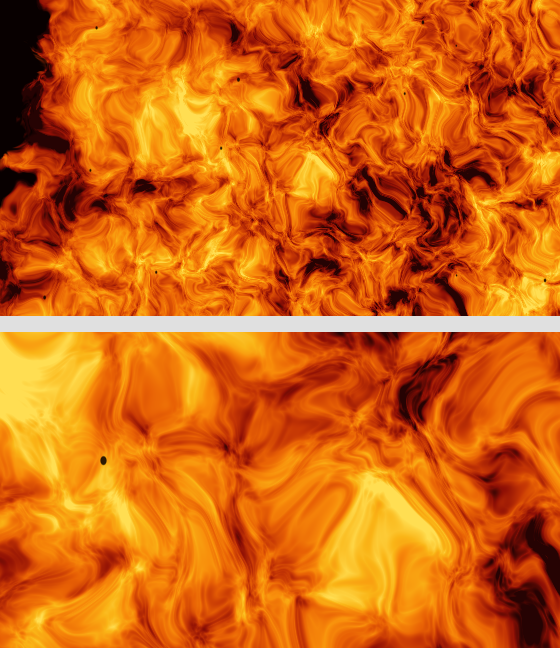
Top: the whole. Bottom: its middle third, enlarged.
Reproduce this texture procedurally as a Shadertoy shader.

```glsl
const vec3 NIGHT = vec3(0.03, 0.0, 0.0);
const vec3 FLAME[7] = vec3[7](
    vec3(0.15, 0.01, 0.01), vec3(0.56, 0.06, 0.02), vec3(0.77, 0.21, 0.02),
    vec3(0.91, 0.38, 0.02), vec3(0.97, 0.54, 0.04), vec3(0.98, 0.71, 0.09),
    vec3(1.00, 0.87, 0.32));
const mat2 OCTAVE = mat2(1.6, 1.2, -1.2, 1.6);

float hash(vec2 p) {
    vec3 q = fract(vec3(p.xyx) * 0.1031);
    q += dot(q, q.yzx + 33.33);
    return fract((q.x + q.y) * q.z);
}

float corner(vec2 cell, vec2 offset) {
    float angle = 6.28318 * hash(cell);
    return dot(vec2(cos(angle), sin(angle)), offset);
}

// Gradient noise scaled to unit deviation
float noise(vec2 p) {
    vec2 i = floor(p), f = fract(p), e = vec2(1.0, 0.0);
    vec2 w = f * f * f * (f * (f * 6.0 - 15.0) + 10.0);
    float low = mix(corner(i, f), corner(i + e, f - e), w.x);
    float high = mix(corner(i + e.yx, f - e.yx), corner(i + 1.0, f - 1.0), w.x);
    return mix(low, high, w.y) / 0.216;
}

float fbm(vec2 p, int octaves, float gain) {
    float sum = 0.0, power = 0.0, amp = 1.0;
    for (int i = 0; i < octaves; i++) {
        sum += amp * noise(p);
        power += amp * amp;
        amp *= gain;
        p = OCTAVE * p + 17.3;
    }
    return sum / sqrt(power);
}

// Thin bright creases around dark cells
float filaments(vec2 p, int octaves, float gain) {
    float sum = 0.0, power = 0.0, amp = 1.0;
    for (int i = 0; i < octaves; i++) {
        sum += amp * (1.0 - abs(noise(p)) / 0.79);
        power += amp * amp;
        amp *= gain;
        p = OCTAVE * p + 31.7;
    }
    return sum / (0.76 * sqrt(power));
}

vec2 warp(vec2 p, float scale, float amount) {
    return p + amount * vec2(fbm(p * scale, 2, 0.5), fbm(p * scale + 53.0, 2, 0.5));
}

// Soft elongated region from a to b
float band(vec2 p, vec2 a, vec2 b, float width) {
    vec2 ab = b - a;
    float t = clamp(dot(p - a, ab) / dot(ab, ab), 0.0, 1.0);
    float d = length(p - a - ab * t) / width;
    return exp(-d * d);
}

float regionHeat(vec2 p) {
    float heat = 0.08;
    // Bright billows
    heat += 0.65 * band(p, vec2(0.62, 0.12), vec2(0.75, 0.60), 0.22);
    heat += 0.40 * band(p, vec2(0.30, 0.85), vec2(0.60, 0.75), 0.20);
    heat += 0.70 * band(p, vec2(1.10, 0.86), vec2(1.24, 0.95), 0.10);
    heat += 0.45 * band(p, vec2(1.72, 0.10), vec2(1.72, 0.55), 0.12);
    // Sooty hollows
    heat -= 1.15 * band(p, vec2(0.93, 0.27), vec2(1.46, 0.46), 0.10);
    heat -= 1.60 * band(p, vec2(0.92, 0.84), vec2(0.95, 0.73), 0.07);
    heat -= 1.15 * band(p, vec2(1.30, 0.86), vec2(1.56, 0.79), 0.09);
    heat -= 1.50 * band(p, vec2(1.18, 0.04), vec2(1.32, 0.07), 0.06);
    heat -= 0.85 * band(p, vec2(0.14, 0.32), vec2(0.52, 0.41), 0.08);
    heat -= 0.90 * band(p, vec2(0.13, 0.60), vec2(0.24, 0.46), 0.06);
    heat -= 1.20 * band(p, vec2(0.00, 0.02), vec2(0.04, 0.27), 0.09);
    return heat;
}

// Signed distance from the dark gap on the left, positive inside the fire
float fireEdge(vec2 p) {
    float edge = 0.085 + 0.08 * smoothstep(0.80, 1.0, p.y);
    edge -= 0.08 * band(p, vec2(0.0, 0.47), vec2(0.1, 0.46), 0.04);
    edge = mix(-0.16, edge, smoothstep(0.33, 0.41, p.y));
    return p.x - edge + 0.018 * fbm(p * 9.0, 4, 0.65);
}

vec3 flameColor(float heat) {
    float t = (heat + 2.2) / 0.765;
    vec3 color = FLAME[0];
    for (int i = 1; i < 7; i++)
        color = mix(color, FLAME[i], clamp(t - float(i - 1), 0.0, 1.0));
    return color;
}

// Sparse flying debris, one candidate per cell
float debris(vec2 p, float size, float blur) {
    vec2 cell = floor(p / size);
    vec2 jitter = vec2(hash(cell + 5.0), hash(cell + 9.0));
    vec2 q = p - (cell + 0.2 + 0.6 * jitter) * size;
    float radius = mix(0.002, 0.0045, jitter.x);
    float spot = 1.0 - smoothstep(radius - blur, radius + blur, length(q * vec2(1.0, 0.7)));
    return spot * step(0.8, hash(cell + 2.0));
}

void mainImage(out vec4 fragColor, in vec2 fragCoord) {
    vec2 p = fragCoord / iResolution.y;
    vec2 billow = warp(p, 5.0, 0.022);
    vec2 curl = warp(billow, 15.0, 0.009);

    // Smooth upper left, stringy lower right
    float rough = smoothstep(0.35, 0.90, 0.6 * p.x + 0.5 * (1.0 - p.y) + 0.06 * noise(p * 4.0));

    float heat = regionHeat(billow);
    heat += 0.58 * fbm(billow * 4.0 + 7.0, 5, 0.58);
    heat += 0.35 * fbm(curl * vec2(12.0, 10.0) + 40.0, 4, 0.65);
    vec2 strand = vec2(curl.x + 0.25 * curl.y, curl.y) * vec2(15.0, 10.5);
    heat += mix(0.22, 0.58, rough) * filaments(strand, 4, 0.62);

    float edge = fireEdge(curl);
    heat -= 1.3 * (1.0 - smoothstep(0.0, 0.07, edge));

    vec3 color = mix(NIGHT, flameColor(heat), smoothstep(-0.02, 0.015, edge));
    color = mix(color, NIGHT, 0.85 * debris(p, 0.2, 0.7 / iResolution.y));
    fragColor = vec4(color, 1.0);
}
```
